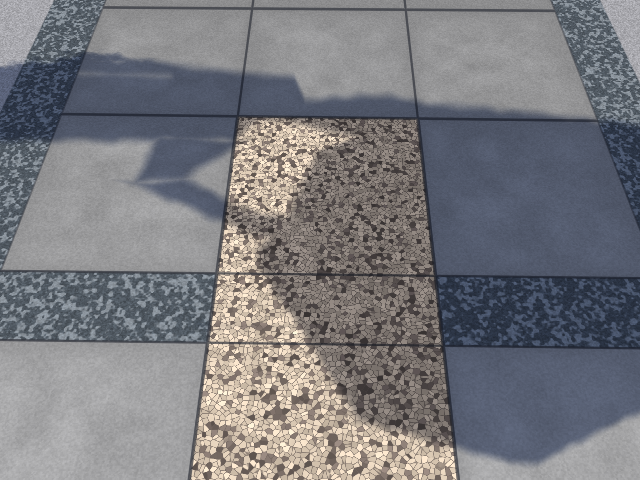
Give the GLSL for this texture, as a WebGL 1 fragment shader.

```glsl
precision highp float;
// Sunlit paving in perspective: grey slabs, dark speckled bands and a warm
// pebbled strip, crossed by a soft cast shadow. Seams are straight lines,
// chips are Voronoi cells, the shadow joins ramp outlines and quads.

#define SLAB vec3(0.6, 0.6, 0.605)
#define BAND vec3(0.33, 0.365, 0.4)
#define OUTER vec3(0.64, 0.64, 0.66)
#define PEBBLE vec3(0.87, 0.8, 0.715)
#define GROUT vec3(0.43, 0.385, 0.36)
#define SHADE vec3(0.55, 0.6, 0.715)
#define SOFT 0.075
#define CHIPS 46.0

uniform vec2 u_resolution;
float px;

float hash(vec2 p) {
  vec3 q = fract(p.xyx * 0.1031);
  q += dot(q, q.yzx + 33.33);
  return fract((q.x + q.y) * q.z);
}

float noise(vec2 p) {
  vec2 i = floor(p), f = fract(p);
  f = f * f * (3.0 - 2.0 * f);
  return mix(mix(hash(i), hash(i + vec2(1, 0)), f.x),
    mix(hash(i + vec2(0, 1)), hash(i + 1.0), f.x), f.y);
}

float fbm(vec2 p) {
  float sum = 0.0, amp = 0.5;
  for (int i = 0; i < 4; i++) {
    sum += amp * noise(p);
    p = p * 2.1 + 17.3;
    amp *= 0.5;
  }
  return sum;
}

// x: gap to the neighbouring chip, y: random value of the chip
vec2 chips(vec2 p) {
  float near = 9.0, next = 9.0, id = 0.0;
  for (int j = -1; j <= 1; j++)
    for (int i = -1; i <= 1; i++) {
      vec2 c = floor(p) + vec2(i, j);
      float d = length(c + vec2(hash(c), hash(c + 51.7)) - p);
      if (d < near) { next = near; near = d; id = hash(c + 93.1); }
      else next = min(next, d);
    }
  return vec2(next - near, id);
}

float ramp(float a, float b, float x) { return clamp((x - a) / (b - a), 0.0, 1.0); }
float fill(float d, float w) { return 1.0 - smoothstep(-w, w, d); }
float inside(float d) { return fill(d, px); }
float seam(float d, float w) { return 1.0 - smoothstep(w, w + 1.3 * px, abs(d)); }

// Distance to the half plane right of a to b, positive outside
float side(vec2 p, vec2 a, vec2 b) {
  return dot(p - a, normalize(vec2(b.y - a.y, a.x - b.x)));
}

float quad(vec2 p, vec2 a, vec2 b, vec2 c, vec2 d) {
  return max(max(side(p, a, b), side(p, b, c)), max(side(p, c, d), side(p, d, a)));
}

float capsule(vec2 p, vec2 a, vec2 b) {
  vec2 ab = b - a;
  return length(p - a - ab * clamp(dot(p - a, ab) / dot(ab, ab), 0.0, 1.0));
}

float shadowDistance(vec2 p) {
  float x = p.x, y = p.y;
  float leafy = (fbm(p * vec2(5, 12)) - 0.5) * ramp(2.2, 1.0, x);
  float top = 0.82 - 0.2 * ramp(0.2, 0.8, x) + 0.32 * ramp(0.8, 3.55, x)
    + 0.27 * ramp(3.53, 3.66, x) - 0.07 * ramp(3.7, 4.3, x)
    + 0.1 * ramp(4.7, 5.1, x) + 0.25 * ramp(5.2, 7.68, x) + 0.4 * leafy;
  float under = 1.69 - 0.25 * ramp(2.8, 3.1, x) + 0.22 * ramp(3.4, 4.25, x);
  float arm = max(top - y, y - under);
  // Large mass on the right, between its left flank and lower rim
  float flank = 4.3 - 0.5 * ramp(1.64, 1.82, y) - 0.37 * ramp(1.82, 2.6, y)
    - 0.33 * ramp(2.6, 3.0, y) + 0.2 * ramp(3.2, 3.5, y) + ramp(3.5, 5.05, y);
  float rim = 5.05 + 0.5 * ramp(4.3, 6.1, x) - 0.6 * ramp(6.45, 7.68, x);
  float body = max(max((flank - x) * 0.87, y - rim), top - y);
  // Bent limb on the left
  vec2 bend = vec2(1.61, 2.2), crook = vec2(2.2, 2.15);
  float elbow = quad(p, vec2(1.9, 1.6), vec2(2.9, 1.7), crook, bend);
  float wrist = quad(p, bend, crook, vec2(3, 2.52), vec2(2.95, 2.8));
  float tip = quad(p, vec2(2.7, 2.47), vec2(3.5, 2.62), vec2(3.3, 2.9), vec2(2.7, 2.7));
  return min(min(arm, body), min(elbow, min(wrist, tip)));
}

void main() {
  // The canvas spans 7.68 by 5.76 units with y pointing down
  vec2 uv = gl_FragCoord.xy / u_resolution;
  vec2 p = vec2(uv.x, 1.0 - uv.y) * vec2(7.68, 5.76);
  px = 7.68 / u_resolution.x;

  // Signed distances to the receding and the crossing seams
  float outL = p.x - 0.65 + 0.48 * p.y, bandL = p.x - 1.27 + 0.388 * p.y;
  float midL = p.x - 3.04 + 0.1335 * p.y, midR = p.x - 4.855 - 0.112 * p.y;
  float bandR = p.x - 6.61 - 0.388 * p.y, outR = p.x - 7.2 - 0.48 * p.y;
  vec4 row = p.y - vec4(0.08, 1.36, 3.25, 4.08) - vec4(0.0075, 0.0125, 0.0115, 0.013) * p.x;
  float upper = step(row.z, 0.0);

  // Ground coordinates in strip widths
  float width = 1.815 + 0.2455 * p.y;
  vec2 ground = vec2(p.x - 3.95 + 0.011 * p.y, -13.2) / width;
  float grain = noise(ground * 120.0) - 0.8 + 0.6 * hash(floor(ground * 170.0));
  float mottle = fbm(ground * 7.0) - 0.47;

  // Slabs with stained margins
  vec4 rows = abs(row);
  float edge = min(min(min(abs(midL), abs(midR)), min(abs(bandL), abs(bandR))),
    min(min(rows.x, rows.y), min(rows.z, rows.w)));
  vec3 color = SLAB * (0.94 + 0.022 * p.y + 0.09 * grain + 0.22 * mottle);
  color *= 1.0 - 0.14 * exp(-7.0 * edge) * (0.6 + 2.0 * mottle);

  // Dark bands and the paler ground beyond them
  float speck = smoothstep(0.5, 0.78, noise(ground * 52.0) * 0.65 + noise(ground * 90.0) * 0.45);
  vec3 band = BAND * (0.92 + 0.25 * grain) + 0.23 * speck;
  float sides = inside(min(bandL, -bandR)) * upper;
  color = mix(color, band, max(inside(max(-row.z, row.w)), sides));
  color = mix(color, OUTER * (1.0 + 0.2 * grain), inside(min(outL, -outR)) * upper);

  // Pebbled strip
  vec2 chip = chips(ground * CHIPS);
  vec3 pebble = PEBBLE * (0.87 + 0.27 * fract(chip.y * 7.3) + 0.2 * mottle);
  pebble = mix(pebble, GROUT * (0.8 + 0.6 * fract(chip.y * 13.7)), step(0.78, chip.y));
  pebble = mix(GROUT, pebble, 0.3 + 0.7 * smoothstep(0.02, 0.2, chip.x));
  float strip = inside(max(max(-midL, midR), -row.y));
  color = mix(color, pebble, strip);

  // Grooves
  float inner = step(0.0, bandL) * step(bandR, 0.0);
  float groove = seam(min(abs(midL), abs(midR)), 0.006 + 0.007 * step(0.0, row.y));
  groove = max(groove, inner * seam(min(rows.x, rows.y), 0.008));
  groove = max(groove, seam(min(rows.z, rows.w), 0.006));
  groove = max(groove, 0.6 * upper * seam(min(abs(bandL), abs(bandR)), 0.004));
  color = mix(color, vec3(0.19, 0.2, 0.23), 0.72 * groove);

  // Cast shadow, with a sun gap at its upper left and a faint low streak
  float wobble = 0.05 * (noise(p * 6.0) - 0.5);
  float shade = fill(shadowDistance(p) + wobble, SOFT);
  shade *= 1.0 - 0.6 * fill(capsule(p, vec2(0.95, 0.88), vec2(2.05, 0.92)) + wobble, 0.07);
  shade = max(shade, 0.45 * fill(capsule(p, vec2(2.4, 3.9), vec2(3.6, 3.93)) + wobble, 0.08));
  vec3 tint = mix(SHADE, vec3(0.61, 0.62, 0.66), strip);
  gl_FragColor = vec4(color * mix(vec3(1.03), tint, shade), 1.0);
}
```
